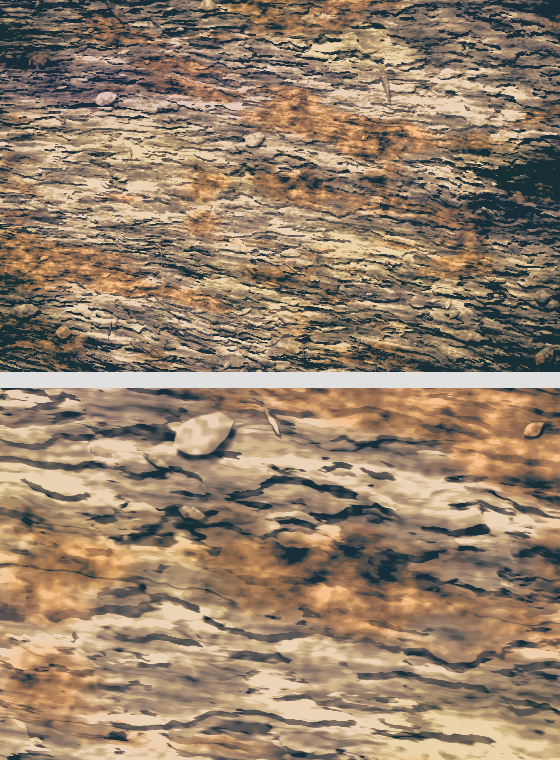
Top, the full canvas; bottom, a detail of the centre.
Give the GLSL for this texture, as a WebGL 2 fragment shader.

```glsl
#version 300 es
precision highp float;
// Weathered, flaking wood with ragged plates, rusty rot, splinters and dry leaves.
uniform vec2 u_resolution;
out vec4 fragColor;

float hash(vec2 p) {
    vec3 a = fract(p.xyx * 0.1031);
    a += dot(a, a.yzx + 33.33);
    return fract((a.x + a.y) * a.z);
}

float noise(vec2 p) {
    vec2 i = floor(p), f = fract(p);
    f = f * f * (3.0 - 2.0 * f);
    return mix(mix(hash(i), hash(i + vec2(1, 0)), f.x),
               mix(hash(i + vec2(0, 1)), hash(i + vec2(1, 1)), f.x), f.y);
}

float fbm(vec2 p) {
    float sum = 0.0, amp = 0.5;
    for (int i = 0; i < 5; i++) {
        sum += amp * noise(p);
        p = p * 2.03 + vec2(17.3, 9.1);
        amp *= 0.52;
    }
    return sum;
}

float blob(vec2 p, vec2 centre, vec2 size) {
    vec2 d = (p - centre) / size;
    return exp(-dot(d, d));
}

// Signed distance to a pointed sliver lying along x
float sliver(vec2 d, float len, float width) {
    float x = d.x / len;
    return abs(d.y) - width * (1.0 - x * x);
}

// Scattered slivers, each with a soft shadow, blended into the tone
float litter(float tone, vec2 p, float scale, float density, float thick) {
    vec2 g = p * scale;
    float soft = 0.7 * scale / u_resolution.y + 0.01;
    float ragged = 0.07 * (noise(g * 7.0) - 0.5);
    for (int j = -1; j <= 1; j++)
    for (int i = -1; i <= 1; i++) {
        vec2 id = floor(g) + vec2(i, j) + 50.0;
        float a = hash(id), b = hash(id + 31.7), c = hash(id + 73.1);
        if (hash(id + 11.9) > density) continue;
        float swing = a - 0.5;
        float turn = -0.25 + 10.0 * swing * swing * swing + (b - 0.5);
        mat2 spin = mat2(cos(turn), -sin(turn), sin(turn), cos(turn));
        vec2 d = g + 50.0 - id - vec2(b, c);
        float len = 0.2 + 0.35 * c, width = thick * (0.5 + a);
        float body = sliver(spin * d, len, width) + ragged;
        float shade = sliver(spin * (d + vec2(-0.03, 0.08)), len, width) + ragged;
        tone = mix(tone, 0.05, 0.8 * smoothstep(0.05, -0.03, shade));
        float face = 0.48 + 0.45 * b + 1.2 * (spin * d).y + 0.4 * (noise(g * 14.0) - 0.5);
        tone = mix(tone, face, smoothstep(soft, -soft, body));
    }
    return tone;
}

vec3 woodRamp(float t) {
    vec3 c = mix(vec3(0.09, 0.18, 0.22), vec3(0.34, 0.33, 0.33), smoothstep(0.05, 0.25, t));
    c = mix(c, vec3(0.53, 0.45, 0.40), smoothstep(0.25, 0.43, t));
    c = mix(c, vec3(0.67, 0.56, 0.46), smoothstep(0.43, 0.64, t));
    c = mix(c, vec3(0.82, 0.71, 0.54), smoothstep(0.64, 0.81, t));
    return mix(c, vec3(0.92, 0.83, 0.72), smoothstep(0.81, 0.95, t));
}

void main() {
    vec2 p = gl_FragCoord.xy / u_resolution.y;
    vec2 uv = gl_FragCoord.xy / u_resolution;

    // Grain direction: level at the top, falling to the right lower down
    vec2 q = p;
    q.y += (p.x - 0.75) * mix(0.20, 0.0, p.y);
    q.y += 0.04 * (noise(p * vec2(3.0, 5.0)) - 0.5) + 0.016 * (fbm(p * 14.0) - 0.5);

    float streaks = fbm(q * vec2(13.0, 110.0)) - 0.5;
    float rot = smoothstep(0.56, 0.72, fbm(q * vec2(4.0, 12.0) + 40.0)
              + 0.17 * blob(uv, vec2(0.62, 0.60), vec2(0.2, 0.11)));
    float crumbs = fbm(p * vec2(38.0, 52.0)) - 0.5;

    // Stacked plates, from broad to small, shading what lies below them
    float tone = 0.30 + 1.1 * streaks;
    for (int i = 0; i < 6; i++) {
        float k = float(i);
        vec2 freq = vec2(4.5, 17.0) * (1.0 + 0.42 * k);
        vec2 seed = vec2(13.7, 7.9) * (k + 1.0);
        float limit = 0.48 + 0.02 * k;
        float here = fbm(q * freq + seed);
        float above = fbm((q + vec2(-0.003, 0.011 / (1.0 + 0.2 * k))) * freq + seed);
        float plate = smoothstep(-0.015, 0.015, here - limit);
        float cover = smoothstep(-0.02, 0.03, above - limit);
        float face = 0.29 + 0.68 * noise(q * freq * 0.7 + seed.yx) + 1.1 * streaks;
        face += 0.16 * plate * (1.0 - cover);
        tone = mix(tone, 0.05, 0.8 * cover * (1.0 - plate));
        tone = mix(tone, face, plate * 0.9);
    }

    // Crumbly rot and thin cracks along the grain
    tone = mix(tone, 0.40 + 2.3 * crumbs, 0.5 * rot);
    float crack = abs(fbm(q * vec2(5.0, 30.0) + 90.0) - 0.5);
    tone -= 0.45 * smoothstep(0.03, 0.0, crack) * noise(q * vec2(9.0, 20.0));

    // Broad light: pale middle, dark hollow on the right, shaded corners
    float violet = blob(uv, vec2(0.22, 0.77), vec2(0.3, 0.11));
    tone += 0.55 * (fbm(q * vec2(2.2, 8.0) + 23.0) - 0.5);
    tone += 0.20 * blob(uv, vec2(0.34, 0.44), vec2(0.36, 0.17)) - 0.18 * violet;
    tone += 0.17 * blob(uv, vec2(0.68, 0.70), vec2(0.25, 0.12));
    tone -= 0.45 * blob(uv, vec2(0.97, 0.51), vec2(0.12, 0.09));
    tone -= 0.14 * blob(uv, vec2(0.6, 0.56), vec2(0.16, 0.06));

    // Leaves and splinters gather at the foot and the upper left
    float drift = smoothstep(0.42, 0.1, uv.y) + blob(uv, vec2(0.15, 0.95), vec2(0.3, 0.15));
    tone = litter(tone, p, 24.0, 0.04 + 0.36 * drift, 0.10);
    tone = litter(tone, p, 10.0, 0.03 + 0.24 * drift, 0.14);
    tone += 0.24 * (noise(p * vec2(130.0, 210.0)) - 0.5);
    tone -= 0.55 * smoothstep(0.38, 0.74, length((uv - 0.5) * vec2(1.0, 0.95)));
    tone = 0.49 + 1.06 * (tone - 0.5);

    // Colour, tinted by rot, damp violet wood and olive lichen
    vec3 colour = woodRamp(clamp(tone, 0.0, 1.0));
    float lichen = smoothstep(0.45, 0.65, noise(q * vec2(3.0, 8.0) + 5.0));
    colour *= mix(vec3(1), vec3(1.07, 0.88, 0.70), 0.75 * rot * smoothstep(0.1, 0.4, tone));
    colour *= mix(vec3(1), vec3(0.95, 0.93, 1.06), violet);
    colour *= mix(vec3(1), vec3(1.0, 1.0, 0.86), 0.5 * lichen * (1.0 - violet));
    fragColor = vec4(colour, 1);
}
```
